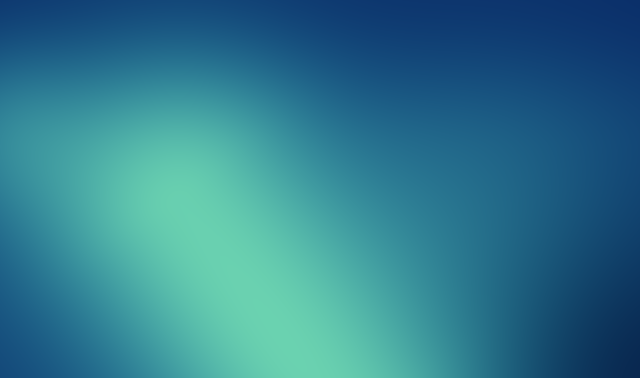
Write a WebGL 1 fragment shader that draws this background.

```glsl
precision highp float;
// Soft aurora gradient: a diagonal mint glow fading into teal and navy.

uniform vec2 u_resolution;

#define ASPECT 1.695
#define RIDGE_TOP vec2(0.474, 0.46)
#define RIDGE_END vec2(0.890, -0.12)
#define RIDGE_SPREAD 0.292
#define LEFT_GLOW 0.29
#define RIGHT_GLOW 0.27
#define CORNER_SHADE 0.20
#define TOP_SHADE 0.11
#define NAVY vec3(0.060, 0.240, 0.450)
#define RISE vec3(0.200, 0.580, 0.360)
#define BEND vec3(0.155, 0.000, -0.120)

// Gaussian falloff with a separate spread on each axis
float glow(vec2 offset, vec2 spread) {
  vec2 q = offset / spread;
  return exp(-0.5 * dot(q, q));
}

// Offset from the nearest point of segment ab
vec2 segmentOffset(vec2 p, vec2 a, vec2 b) {
  vec2 ab = b - a;
  return p - a - ab * clamp(dot(p - a, ab) / dot(ab, ab), 0.0, 1.0);
}

void main() {
  vec2 p = gl_FragCoord.xy / u_resolution * vec2(ASPECT, 1.0);

  // Light: bright ridge with a faint glow on either side
  float light = 0.98 * glow(segmentOffset(p, RIDGE_TOP, RIDGE_END), vec2(RIDGE_SPREAD));
  light += LEFT_GLOW * glow(p - vec2(0.0, 0.66), vec2(0.16, 0.17));
  light += RIGHT_GLOW * glow(p - vec2(1.28, 0.46), vec2(0.30));

  // Shade: upper edge and lower right corner
  float corner = glow(p - vec2(ASPECT, 0.0), vec2(0.30));
  light -= TOP_SHADE * smoothstep(0.6, 1.0, p.y) + CORNER_SHADE * corner;

  // Quadratic colour ramp from navy through teal to mint
  vec3 color = NAVY + light * (RISE + light * BEND);
  color.b -= 0.08 * corner;
  gl_FragColor = vec4(clamp(color, 0.0, 1.0), 1.0);
}
```
